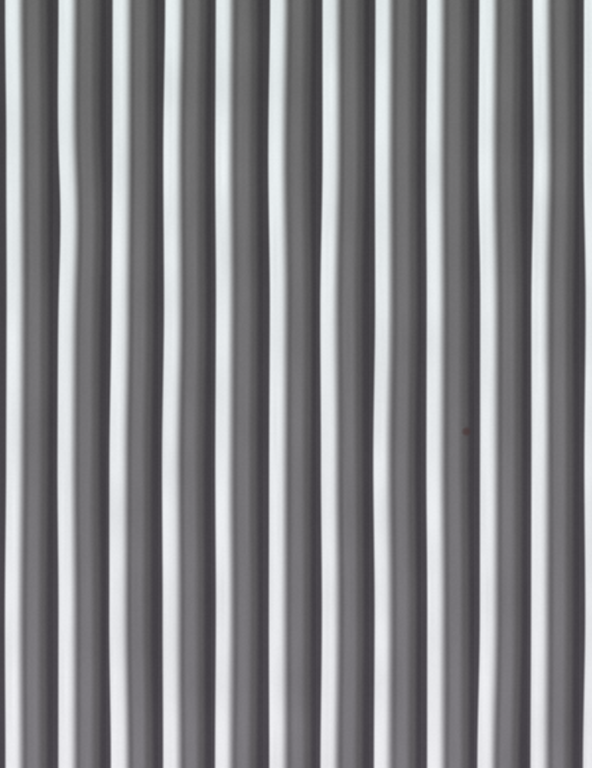
A WebGL 2 fragment shader for this texture:

```glsl
#version 300 es
precision highp float;
// Vertical corrugated metal: eleven and a quarter ribs, each with a bright lit
// face, a soft grey slope and a dark groove. Each rib is a tone profile across
// its width, with slightly wavering edges, a vertical light drift and fine grain.
uniform vec2 u_resolution;
out vec4 outColor;

float hash(vec2 p) {
  p = fract(p * vec2(0.1031, 0.1137));
  p += dot(p, p.yx + 33.33);
  return fract((p.x + p.y) * p.x * 47.0);
}

float noise(vec2 p) {
  vec2 cell = floor(p), f = fract(p);
  f = f * f * (3.0 - 2.0 * f);
  return mix(mix(hash(cell), hash(cell + vec2(1, 0)), f.x),
             mix(hash(cell + vec2(0, 1)), hash(cell + vec2(1, 1)), f.x), f.y);
}

void main() {
  vec2 uv = gl_FragCoord.xy / u_resolution;

  // Rib coordinate: t = 0 is the crisp left edge of the bright face
  float ribs = 11.25;
  float s = (uv.x - 0.0095) * ribs;
  float rib = floor(s + 0.1);
  float t = s - rib;
  float pixel = ribs / u_resolution.x;

  // Uneven edges, a faint lean, and one dented rib near the left
  t -= 0.05 * (noise(vec2(rib + 20.0, uv.y * 5.0)) - 0.5);
  t -= 0.025 * (uv.y - 0.5);
  if (rib == 1.0) t -= 0.05 * exp(-pow((uv.y - 0.72) / 0.09, 2.0));
  float faceEnd = 0.02 * (hash(vec2(rib + 7.0, 3.0)) - 0.5);

  // Grey slope and groove, lighter and cooler towards the bottom
  vec3 slope = mix(vec3(0.485, 0.475, 0.495), vec3(0.425, 0.425, 0.425), uv.y);
  vec3 shade = mix(vec3(0.37, 0.36, 0.37), vec3(0.33, 0.33, 0.33), uv.y);
  vec3 groove = mix(vec3(0.275, 0.26, 0.285), vec3(0.245, 0.24, 0.25), uv.y);
  vec3 color = mix(slope, shade, smoothstep(0.58, 0.73, t));
  color = mix(color, groove, smoothstep(0.73, 0.85, t));
  color *= 1.0 - 0.13 * exp(-pow((t - 0.39) / 0.045, 2.0));

  // Bright face: crisp on the left, rolling off softly on the right
  vec3 face = mix(vec3(0.915, 0.915, 0.93), vec3(0.89, 0.92, 0.925), uv.y);
  face *= 1.0 - 0.07 * smoothstep(0.16, 0.27, t);
  color = mix(face, color, smoothstep(0.22, 0.375, t - faceEnd));
  float edge = max(0.035, 0.7 * pixel);
  color = mix(groove * 1.08, color, smoothstep(-edge, edge, t));

  // Brushed streaks, blotches and grain
  color *= 1.0 + 0.035 * (noise(vec2(uv.x * 170.0, uv.y * 9.0)) - 0.5);
  color *= 1.0 + 0.03 * (noise(uv * vec2(14.0, 18.0) + 40.0) - 0.5);
  color += 0.014 * (noise(uv * vec2(300.0, 390.0)) - 0.5);

  // Small rusty speck in a groove
  float speck = length((uv - vec2(0.788, 0.438)) * vec2(0.77, 1.0));
  color = mix(color, vec3(0.29, 0.2, 0.2), 0.6 * smoothstep(0.008, 0.002, speck));

  outColor = vec4(color, 1.0);
}
```
